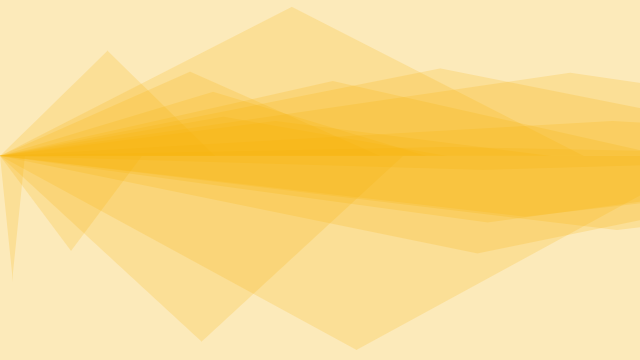
Write a Shadertoy shader that draws this background.

```glsl
const vec3 CREAM = vec3(0.99, 0.917, 0.73);
const vec3 AMBER = vec3(0.968, 0.695, 0.02);
const float LAYER_ALPHA = 0.2;
const float HORIZON = 0.567;

// Apex of each triangle: x across the canvas, height away from the horizon
const vec2 UPPER[11] = vec2[11](
    vec2(0.168, 0.292), vec2(0.297, 0.234), vec2(0.333, 0.178),
    vec2(0.456, 0.414), vec2(0.520, 0.208), vec2(0.688, 0.243),
    vec2(0.891, 0.231), vec2(0.957, 0.097), vec2(0.430, 0.097),
    vec2(0.349, 0.109), vec2(0.700, 0.025));

const vec2 LOWER[9] = vec2[9](
    vec2(0.0195, 0.338), vec2(0.111, 0.264), vec2(0.315, 0.516),
    vec2(0.557, 0.539), vec2(0.746, 0.271), vec2(0.762, 0.185),
    vec2(0.964, 0.206), vec2(0.820, 0.169), vec2(0.755, 0.039));

// Signed distance to an isosceles triangle with its left corner at zero
float triangleDistance(vec2 p, vec2 apex) {
    vec2 slopeNormal = normalize(apex.yx);
    float side = dot(vec2(abs(p.x - apex.x), p.y - apex.y), slopeNormal);
    return max(side, -p.y);
}

// Smooth coverage over one pixel
float coverage(float distanceToEdge, float pixel) {
    return clamp(0.5 - distanceToEdge / pixel, 0.0, 1.0);
}

// Lay one translucent triangle over the colour below
vec3 addTriangle(vec3 base, vec2 p, vec2 apex, float pixel) {
    float mask = coverage(triangleDistance(p, apex), pixel);
    return mix(base, AMBER, LAYER_ALPHA * mask);
}

void mainImage(out vec4 fragColor, in vec2 fragCoord) {
    float pixel = 1.0 / iResolution.y;
    vec2 stretch = vec2(iResolution.x / iResolution.y, 1.0);
    vec2 p = fragCoord * pixel - vec2(0.0, HORIZON);
    vec3 color = CREAM;

    // Peaks above the horizon
    for (int i = 0; i < UPPER.length(); i++) {
        color = addTriangle(color, p, UPPER[i] * stretch, pixel);
    }

    // Mirrored peaks below it
    vec2 mirrored = vec2(p.x, -p.y);
    for (int i = 0; i < LOWER.length(); i++) {
        color = addTriangle(color, mirrored, LOWER[i] * stretch, pixel);
    }

    fragColor = vec4(color, 1.0);
}
```
